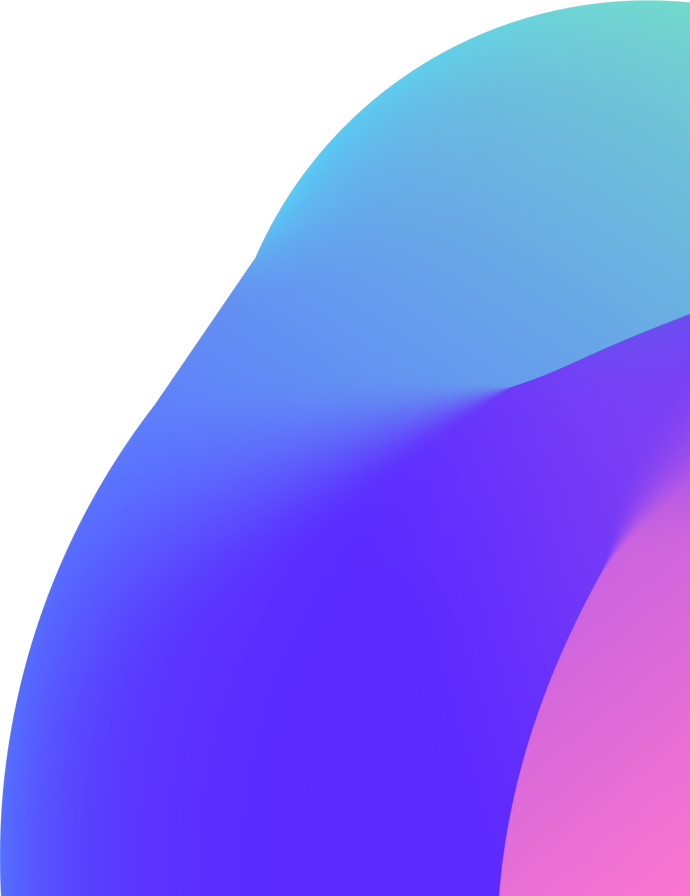
Reproduce this background procedurally as a Shadertoy shader.

```glsl
float circle(vec2 p, vec2 center, float radius) {
    return length(p - center) - radius;
}

// Pale sheet: blue at the lower left, teal at the upper right, cyan rim
vec3 sheetColor(vec2 p, float topDist) {
    float green = 0.267 + 0.245 * p.x + 0.36 * p.y;
    vec3 color = vec3(0.37 + 0.25 * (green - 0.5), green, 1.0 - 0.55 * (green - 0.48));
    vec3 rim = mix(vec3(0.34, 0.82, 0.97), vec3(0.45, 0.86, 0.80),
                   smoothstep(0.35, 0.77, p.x));
    float glow = 0.85 * exp(-max(-topDist, 0.0) / 0.045) * smoothstep(0.66, 0.78, p.y);
    return mix(color, rim, glow);
}

// Violet body: blue along the outer rim, purple towards the right
vec3 bodyColor(vec2 p, float bodyDist, float foldHeight) {
    vec3 color = mix(vec3(0.36, 0.16, 1.0), vec3(0.49, 0.24, 0.96),
                     smoothstep(0.38, 0.80, p.x + 0.3 * (p.y - 0.4)));
    color = mix(color, vec3(0.33, 0.44, 1.0), exp(-max(-bodyDist, 0.0) / 0.09));
    float foldGlow = exp(-max(-foldHeight, 0.0) / 0.04) * smoothstep(0.55, 0.77, p.x);
    return mix(color, vec3(0.38, 0.33, 0.93), 0.7 * foldGlow);
}

vec3 pinkColor(vec2 p) {
    float warmth = 1.5 * (p.x - 0.55) + 1.8 * (0.33 - p.y);
    return mix(vec3(0.77, 0.38, 0.88), vec3(1.0, 0.47, 0.80), clamp(warmth, 0.0, 1.0));
}

void mainImage(out vec4 fragColor, in vec2 fragCoord) {
    vec2 p = fragCoord / iResolution.y;
    float soft = 0.8 / iResolution.y;

    // Silhouette: two discs joined by a slanted band
    float topDist = circle(p, vec2(0.723, 0.522), 0.4776);
    float bodyDist = circle(p, vec2(0.8255, 0.043), 0.8255);
    float slant = dot(p - vec2(0.284, 0.711), vec2(-0.826, 0.565));
    float band = max(slant, abs(p.y - 0.6255) - 0.0855);
    float outline = min(min(topDist, bodyDist), band);

    // Fold: crisp on the right, melting away to the left
    float dip = 0.006 * exp(-180.0 * (p.x - 0.6) * (p.x - 0.6));
    float foldHeight = p.y - (0.549 + 0.384 * (p.x - 0.508) - dip);
    float foldWidth = soft + 0.45 * max(0.57 - p.x, 0.0);
    vec3 color = mix(bodyColor(p, bodyDist, foldHeight), sheetColor(p, topDist),
                     smoothstep(-foldWidth, foldWidth, foldHeight));

    // Pink lobe behind a parabolic edge, softer near its top
    float edgeX = 0.557 + 0.0765 * p.y + 0.666 * p.y * p.y;
    float pinkDist = (p.x - edgeX) / length(vec2(1.0, 0.0765 + 1.332 * p.y));
    float pinkWidth = soft + 0.05 * smoothstep(0.35, 0.52, p.y);
    float pinkMask = smoothstep(-pinkWidth, pinkWidth, pinkDist);
    color = mix(color, pinkColor(p), pinkMask * (1.0 - 0.4 * smoothstep(0.38, 0.52, p.y)));

    color = mix(color, vec3(1.0), smoothstep(-soft, soft, outline));
    fragColor = vec4(color, 1.0);
}
```
